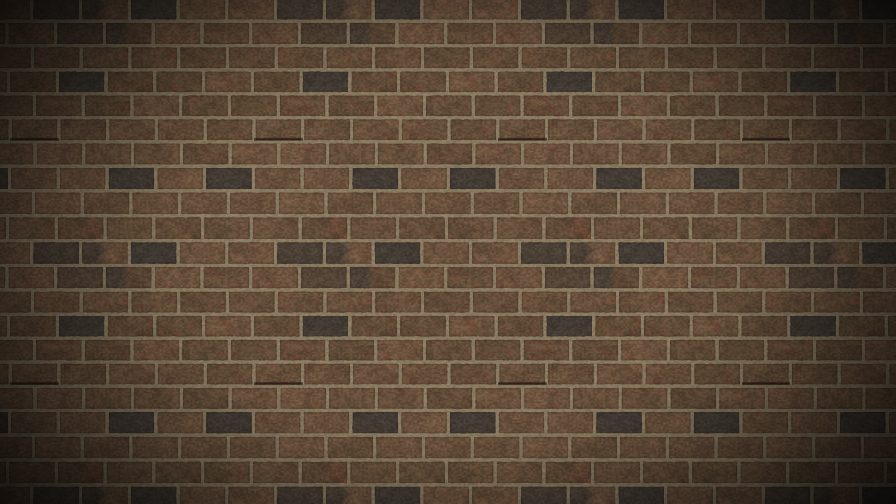
This texture is drawn by a Shadertoy shader. Its source:

```glsl
// Weathered brown brick wall in running bond, tiled every 5 x 10 bricks, with a dark vignette.

float hash(vec2 p) {
    return fract(sin(dot(p, vec2(12.9898, 78.233))) * 43758.5453);
}

float noise(vec2 p) {
    vec2 i = floor(p), f = fract(p);
    f = f * f * (3.0 - 2.0 * f);
    return mix(mix(hash(i), hash(i + vec2(1, 0)), f.x),
               mix(hash(i + vec2(0, 1)), hash(i + vec2(1, 1)), f.x), f.y);
}

float roundedBox(vec2 p, vec2 halfSize, float radius) {
    vec2 d = abs(p) - halfSize + radius;
    return length(max(d, 0.0)) + min(max(d.x, d.y), 0.0) - radius;
}

// 1 for the brick at this column and row of the tile, else 0
float isBrick(vec2 id, float column, float row) {
    return step(distance(id, vec2(column, row)), 0.1);
}

void mainImage(out vec4 fragColor, in vec2 fragCoord) {
    // One unit is one course; y runs down from the top edge
    vec2 p = vec2(fragCoord.x, iResolution.y - fragCoord.y) / iResolution.x;
    p *= vec2(36.75, 36.68);
    float pixel = 36.7 / iResolution.x;
    p.y -= 0.836;
    p.y -= 0.035 * sin(0.6283 * (p.y - 8.3));

    // Staggered courses with slightly uneven joints
    float row = mod(floor(p.y), 10.0);
    float shift = 0.175 + 0.51 * mod(row, 2.0) - 0.035 * cos(0.6283 * (row + 0.5));
    float x = p.x * 0.5 - shift;
    vec2 id = vec2(mod(floor(x), 5.0), row);
    vec2 f = vec2(fract(x), fract(p.y));
    vec2 q = (id + f) * vec2(2.0, 1.0);

    // Surface wear, shared by every tile
    float blotch = noise(q * vec2(2.6, 3.5) + 7.0);
    float patches = noise(q * vec2(4.0, 6.0) + 31.0);
    float grain = noise(q * vec2(12.0, 15.0)) - 0.5;
    float tone = hash(id + 5.0);

    // Brick outline with worn edges
    vec2 local = (f - 0.5) * vec2(2.0, 1.0);
    float edge = roundedBox(local, vec2(0.932, 0.430), 0.03);
    edge += 0.018 * (noise(q * 7.0) - 0.5);
    float face = 1.0 - smoothstep(-0.45 * pixel, 0.45 * pixel, edge);

    // Fired clay, from brown to reddish
    vec3 clay = mix(vec3(0.370, 0.290, 0.212), vec3(0.425, 0.325, 0.243), tone);
    float redCourse = 0.5 + 0.5 * cos((row - 2.0) * 0.6283);
    float red = smoothstep(0.55, 0.95, patches) * (0.12 + 0.35 * redCourse);
    red += 0.6 * isBrick(id, 1.0, 8.0) * smoothstep(0.4, 0.8, f.x) * blotch;
    clay = mix(clay, vec3(0.42, 0.245, 0.19), min(red, 0.7));
    clay *= 0.93 + 0.16 * blotch;

    // Charred bricks, some only on their left part
    float charred = isBrick(id, 1.0, 2.0) + isBrick(id, 2.0, 6.0) + isBrick(id, 4.0, 6.0)
                  + isBrick(id, 0.0, 9.0) * 0.8 + isBrick(id, 2.0, 9.0)
                  + isBrick(id, 1.0, 0.0) * 0.45;
    float leftPart = 1.0 - smoothstep(0.3, 0.6, f.x + 0.15 * (patches - 0.5));
    charred += leftPart * (isBrick(id, 2.0, 0.0) + isBrick(id, 1.0, 9.0)) * 0.75;
    clay = mix(clay, vec3(0.265, 0.235, 0.205) * (0.94 + 0.12 * blotch), charred);
    clay *= 1.0 + 0.30 * grain;

    // Shaded rim, with one brick in the tile casting a shadow below
    clay *= 1.0 - 0.14 * smoothstep(-0.09, 0.0, edge);
    vec3 mortar = vec3(0.535, 0.475, 0.375) * (1.0 + 0.2 * grain);
    vec3 color = mix(mortar, clay, face);
    float ledge = smoothstep(0.80, 0.88, f.y) * (1.0 - smoothstep(0.92, 0.99, f.y));
    color *= 1.0 - 0.5 * ledge * isBrick(id, 0.0, 4.0);

    // Vignette
    vec2 fromCenter = fragCoord / iResolution.xy - 0.5;
    float falloff = smoothstep(0.24, 0.73, length(fromCenter * vec2(1.0, 0.8)));
    color *= mix(1.0, 0.1, falloff);

    fragColor = vec4(color, 1.0);
}
```
